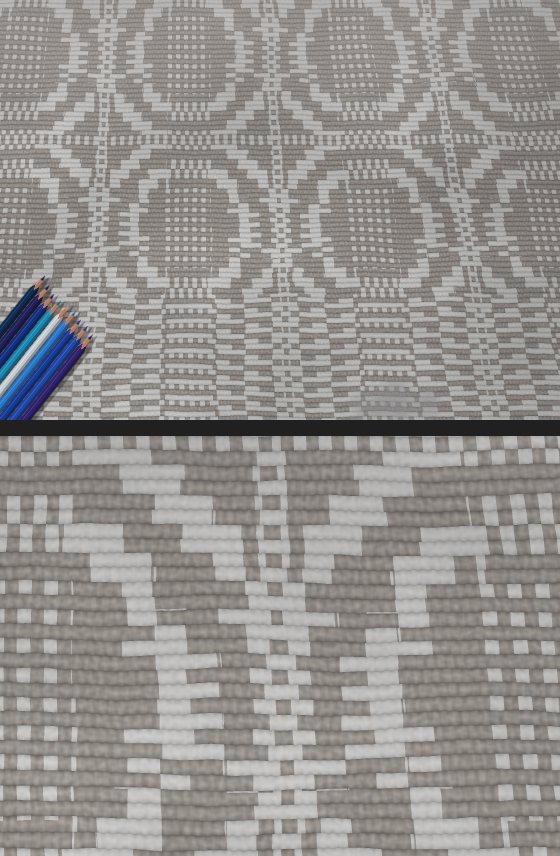
Top, the full canvas; bottom, a detail of the centre.
Write a WebGL 2 fragment shader that draws this pattern.

```glsl
#version 300 es
precision highp float;
// Handwoven coverlet in perspective: ringed medallions, corner petals and a
// striped border are read from quantised cell distances, then shaded as ribs
// of yarn. A fan of coloured pencils lies over the lower left corner.
uniform vec2 u_resolution;
out vec4 fragColor;

float hash(vec2 p) {
  p = fract(p * vec2(0.1031, 0.1137));
  p += dot(p, p.yx + 33.33);
  return fract((p.x + p.y) * p.x * 17.3);
}

vec2 gradientAt(vec2 cell) {
  float angle = 6.2832 * hash(cell);
  return vec2(cos(angle), sin(angle));
}

float noise(vec2 p) {
  vec2 i = floor(p), f = fract(p), e = vec2(1, 0);
  vec2 w = f * f * f * (f * (f * 6.0 - 15.0) + 10.0);
  float low = mix(dot(gradientAt(i), f), dot(gradientAt(i + e), f - e), w.x);
  float high = mix(dot(gradientAt(i + e.yx), f - e.yx), dot(gradientAt(i + 1.0), f - 1.0), w.x);
  return mix(low, high, w.y);
}

// Canvas to cloth: seams fall on whole numbers, medallions on halves.
vec2 clothSpace(vec2 p) {
  float t = (p.y - 0.458) / 0.424;
  vec2 uv = vec2((p.x - 0.694 + 0.057 * p.y) / (0.488 - 0.112 * p.y), t + 0.03 * t * t + 0.5);
  return uv + 0.02 * vec2(noise(p * 5.0), noise(p * 6.0 + 9.0)) + 0.003 * noise(p * 40.0);
}

// True where the taupe weft lies on top.
bool taupeWeft(vec2 uv) {
  vec2 yarn = floor(uv * vec2(40, 36));
  uv.x += 0.012 * (hash(vec2(yarn.y, floor(uv.x * 9.0))) - 0.5);
  vec2 c = abs(fract(uv) - 0.5);
  vec2 alt = mod(yarn, 2.0);

  // Striped border, stepping sideways away from each medallion axis
  if (uv.y < 0.13) {
    float k = floor(c.x * 14.0);
    if (c.x < 0.12) return mod(yarn.y, 3.0) < 1.0 || (alt.x > 0.5 && mod(yarn.y, 3.0) < 2.0);
    if (c.x > 0.475) return alt.y > 0.5 && c.x > 0.485;
    return mod(yarn.y + k, 3.0) < 1.0 + mod(k, 2.0);
  }

  // Seams between the cells
  if (c.x > 0.472) return c.x > 0.486 && alt.y > 0.5;
  if (c.y > 0.472) return alt.x > 0.5;

  // Stepped radius with fingers at the sides and dashes at top and bottom
  float r = length((floor(c * 18.0) + 0.5) / 18.0 * vec2(1.0, 0.94));
  if (c.y < 0.17 && c.x > 0.2) r += 0.05 * (alt.y - 0.5);
  if (c.x < 0.13 && c.y > 0.2) r += 0.06 * (alt.x - 0.5);
  bool speckle = c.x < 0.13 && c.y < 0.23 && alt.x * alt.y > 0.5;
  bool disc = r < 0.28 && !speckle;
  bool ring = r > 0.355 && r < 0.455;
  return disc || ring || r > 0.525;
}

vec3 cloth(vec2 p) {
  vec2 uv = clothSpace(p);
  float row = floor(uv.y * 36.0);
  float rib = sqrt(abs(sin(3.1416 * uv.y * 36.0)));
  float tie = 0.5 + 0.5 * cos(6.2832 * (uv.x * 56.0 + 0.5 * mod(row, 2.0)));
  float fibre = noise(uv * vec2(70, 110)) + 0.6 * noise(uv * vec2(160, 60));
  vec3 white = vec3(0.75, 0.748, 0.742) * (0.84 + 0.16 * rib);
  white *= 1.0 - 0.14 * tie * (1.0 - rib) + 0.05 * fibre;
  vec3 taupe = vec3(0.60, 0.575, 0.555) * (0.70 + 0.30 * rib);
  taupe *= 1.0 - 0.12 * tie * (1.0 - 0.5 * rib) + 0.13 * fibre;
  return taupeWeft(uv) ? taupe : white;
}

// Pencil colour with coverage in alpha.
vec4 pencils(vec2 p) {
  vec3 paint[9] = vec3[9](vec3(0.06, 0.17, 0.32), vec3(0.13, 0.12, 0.34), vec3(0.08, 0.19, 0.50),
    vec3(0.10, 0.53, 0.70), vec3(0.76, 0.79, 0.81), vec3(0.16, 0.46, 0.78),
    vec3(0.09, 0.23, 0.58), vec3(0.12, 0.28, 0.66), vec3(0.19, 0.13, 0.43));
  vec2 q = p - vec2(0.108, 0.344);
  float across = dot(q, vec2(0.78, -0.62)) / 0.0219;
  float i = clamp(floor(across + 0.5), 0.0, 8.0);
  float side = across - i;
  float d = -dot(q, vec2(0.62, 0.78)) - 0.0039 * i - 0.014 * hash(vec2(i, 4.0)) * step(0.5, i);
  float px = 1.0 / u_resolution.y;
  float halfWidth = 0.48 * clamp(d / 0.042, 0.0, 1.0);
  float cover = smoothstep(-px, px, (halfWidth - abs(side)) * 0.0219) * step(0.0, d);
  vec3 coat = paint[int(i)];
  float scallop = 0.038 + 0.006 * cos(side * 13.0);
  vec3 col = mix(vec3(0.70, 0.49, 0.39), coat, smoothstep(-px, px, d - scallop));
  col = mix(coat * 0.8, col, smoothstep(-px, px, d - 0.014));
  // Facets, lit from the upper left
  col *= 1.0 - 0.28 * smoothstep(0.10, 0.22, side) - 0.3 * smoothstep(0.36, 0.48, abs(side));
  col += 0.10 * smoothstep(0.10, 0.0, abs(side + 0.2));
  return vec4(col, cover);
}

void main() {
  vec2 p = gl_FragCoord.xy / u_resolution.y;
  vec3 col = vec3(0);
  for (int k = 0; k < 9; k++) {
    vec2 offset = vec2(k % 3 - 1, k / 3 - 1) / 3.0;
    col += cloth(p + offset / u_resolution.y) / 9.0;
  }
  // Soft folds, a duller far edge and worn grey smudges
  col *= 1.0 + 0.10 * noise(p * vec2(2.5, 4.0) + 3.0) + 0.05 * noise(p * 11.0);
  col = mix(col, vec3(0.64, 0.63, 0.62), 0.25 * smoothstep(0.55, 1.0, p.y));
  col *= 1.0 - 0.10 * smoothstep(0.9, 1.5, p.x + 0.4 * (1.0 - p.y));
  vec2 smudge = (p - vec2(0.94, 0.035)) / vec2(0.11, 0.05);
  float worn = smoothstep(1.2, 0.3, length(smudge) + 0.6 * noise(p * 18.0));
  col = mix(col, vec3(0.54, 0.54, 0.55), 0.6 * worn);
  // Pencils and their shadow
  col *= 1.0 - 0.35 * pencils(p - vec2(0.010, -0.003)).a;
  vec4 pencil = pencils(p);
  fragColor = vec4(mix(col, pencil.rgb, pencil.a), 1);
}
```
